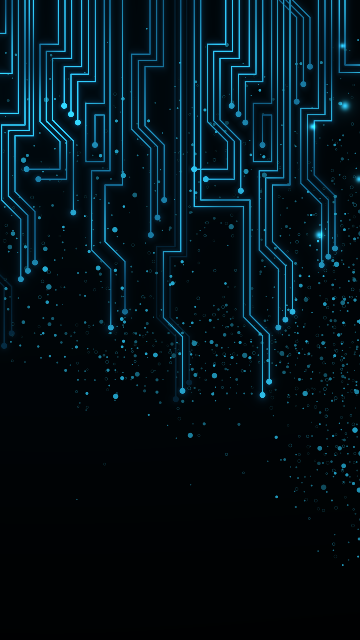
Write a Shadertoy shader that draws this background.

```glsl
// Glowing circuit traces hang from the top over a near-black field, ending in
// round pads, with a drift of sparks and rings below. Traces are distances to
// bent polylines, repeated in bundles; sparks are hashed grid cells.

const float GRID_HEIGHT = 768.0;   // layout units per canvas height
const float LINE_HALF = 0.9;
const float PAD_RADIUS = 3.7;
const float GLOW_REACH = 3.5;
const float GLOW_GAIN = 0.24;
const float TWIN_SHIFT = 201.0;    // distance between the twin bundles
const vec3 NIGHT = vec3(0.0, 0.012, 0.02);
const vec3 HAZE = vec3(0.0, 0.025, 0.04);
const vec3 TRACE_BLUE = vec3(0.07, 0.46, 0.70);
const vec3 TRACE_CYAN = vec3(0.18, 0.74, 0.90);
const vec3 SPARK = vec3(0.14, 0.68, 0.84);
// Flares: x, y (downwards), radius
const vec3 FLARES[5] = vec3[5](vec3(414, 127, 7), vec3(375, 152, 5),
    vec3(383, 282, 6), vec3(411, 55, 4), vec3(431, 215, 5));

float ink = 0.0;  // strongest trace light so far

float hash(vec2 p) {
    vec3 q = fract(p.xyx * 0.1031);
    q += dot(q, q.yzx + 33.33);
    return fract((q.x + q.y) * q.z);
}

float noise(vec2 p) {
    vec2 i = floor(p), f = fract(p);
    f = f * f * (3.0 - 2.0 * f);
    return mix(mix(hash(i), hash(i + vec2(1, 0)), f.x),
               mix(hash(i + vec2(0, 1)), hash(i + 1.0), f.x), f.y);
}

float fill(float d) {
    return 1.0 - smoothstep(-0.5, 0.5, d * iResolution.y / GRID_HEIGHT);
}

// Polyline with a pad on its last point
void wire(vec2 p, vec2 v[8], float strength) {
    float d = 1e4;
    for (int i = 0; i < 7; i++) {
        vec2 a = p - v[i], b = v[i + 1] - v[i];
        d = min(d, length(a - b * clamp(dot(a, b) / max(dot(b, b), 0.001), 0.0, 1.0)));
    }
    d = min(d - LINE_HALF, length(p - v[7]) - PAD_RADIUS);
    ink = max(ink, strength * max(fill(d), GLOW_GAIN * exp(-max(d, 0.0) / GLOW_REACH)));
}

// x: start, after turn, after bend, pad.  y: turn, bend, pad.
void trace(vec2 p, vec4 x, vec3 y, float strength) {
    vec2 pad = vec2(x.w, y.z);
    wire(p, vec2[8](vec2(x.x, -9), vec2(x.x, y.x), vec2(x.y, y.x), vec2(x.y, y.y),
        vec2(x.z, y.y + abs(x.z - x.y)), vec2(x.z, y.z), pad, pad), strength);
}

// Hooks, stubs, long drops and a folded box
void twinBundle(vec2 p, float twin) {
    for (float i = 0.0; i < 3.0; i++) {
        vec4 hook = vec4(70, 48, 72, 32) + i * vec4(8, 7.5, 8, 14);
        vec3 level = vec3(53, 146, 203) + i * vec3(8.5, -1, 12);
        if (i > 1.0) { hook.w = hook.z; level.z = 255.0 - 26.0 * twin; }
        trace(p, hook, level, 1.0);
        trace(p, vec4(98, 77, 77, 77) + 8.2 * i, vec3(80, 110, 127) + i * vec3(9, 0, 10), 1.0);
        if (i != 1.0 || twin > 0.0)
            trace(p, vec4(132, 110, 133, 133) + i * vec4(7.5, 8, 8.5, 8.5),
                vec3(205, 300, 393) + i * vec3(8.5, -5, -9.5), 0.9);
    }
    wire(p, vec2[8](vec2(125, -9), vec2(125, 124), vec2(103, 124), vec2(103, 194),
        vec2(125, 194), vec2(125, 138), vec2(114, 138), vec2(114, 174)), 0.85);
}

void circuit(vec2 p) {
    twinBundle(p, 0.0);
    twinBundle(p - vec2(TWIN_SHIFT, 0), 1.0);
    for (float i = 0.0; i < 3.0; i++) {
        // Left edge
        trace(p, vec4(30, 2, 25, 25) + i * vec4(5, 8, 8.5, 8.5), vec3(150, 240, 335) + i * vec3(6.5, -5, -10), 1.0);
        trace(p, vec4(7.0 + 7.5 * i, vec3(-20)), vec3(40.0 + 48.0 * i), 1.0);
        // Centre
        trace(p, vec4(180, 158, 181, 181) + 8.0 * i, vec3(65, 155, 282) + i * vec3(7.5, -2, -21), 0.75);
        trace(p, vec4(210, 188, 211, 211) + i * vec4(7, 8, 8, 8), vec3(296, 381, 479) + i * vec3(6, 0, -10), i == 1.0 ? 0.9 : 0.25);
        // Right side and upper right slants
        trace(p, vec4(382, 361, 386, 386) + 8.0 * i, vec3(130, 220, 318) + i * vec3(7.5, -5, -10), 0.85);
        trace(p, vec4(335, 335, 356, 356) + 8.0 * i, vec3(0, 0, 122) - i * vec3(0, 0, 21), 0.7);
        if (i > 1.0) continue;
        // Pairs: long middle drop, right corner, faint left edge
        trace(p, vec4(233, 292, 315, 315) + 8.0 * i, vec3(248, 380, 474) - i * vec3(8, 2, 16), 1.0);
        trace(p, vec4(407.0 + 7.0 * i, vec3(470)), vec3(87.0 - 9.0 * i), 1.0);
        trace(p, vec4(-9, -9, 5, 5) + i * vec4(0, 0, 9, 9), vec3(0, 330, 415) - i * vec3(0, 9, 15), 0.3);
    }
}

float density(vec2 p) {
    float band = 0.55 * exp(-pow((p.y - 420.0) / 60.0, 2.0)) * smoothstep(20.0, 150.0, p.x);
    float right = 0.6 * smoothstep(300.0, 420.0, p.x - 0.5 * max(p.y - 560.0, 0.0))
        * smoothstep(40.0, 330.0, p.y) * (1.0 - smoothstep(540.0, 720.0, p.y));
    float top = 0.17 * smoothstep(0.0, 180.0, p.y) * (1.0 - smoothstep(400.0, 500.0, p.y));
    return max(max(band, right), top);
}

// One particle per cell; radius is a share of the cell
float sparks(vec2 p, float cell, float radius, bool ring) {
    vec2 id = floor(p / cell), seed = id + cell * 7.0;
    vec2 home = (id + 0.25 + 0.5 * vec2(hash(seed), hash(seed + 41.0))) * cell;
    float d = length(p - home) - cell * radius * mix(0.5, 1.0, hash(seed + 83.0));
    if (ring) d = abs(d) - 0.35;
    return step(hash(seed + 127.0), 0.85 * density(home)) * mix(0.35, 1.0, hash(seed + 171.0)) * fill(d);
}

void mainImage(out vec4 fragColor, in vec2 fragCoord) {
    // Layout runs downwards from the upper left
    vec2 p = vec2(fragCoord.x, iResolution.y - fragCoord.y) * GRID_HEIGHT / iResolution.y;
    vec3 color = NIGHT * mix(1.0, 0.4, smoothstep(450.0, 768.0, p.y));
    color += HAZE * exp(-length((p - vec2(60, 130)) / vec2(260, 200)));
    // Traces with uneven light
    circuit(p);
    ink *= mix(0.6, 1.15, noise(p / vec2(45, 70)));
    color += mix(TRACE_BLUE, TRACE_CYAN, smoothstep(0.4, 1.0, ink)) * ink;
    // Sparks from large to fine, then rings
    float dust = max(sparks(p, 22.0, 0.15, false), sparks(p, 14.0, 0.14, false));
    dust = max(dust, 0.8 * sparks(p, 9.0, 0.13, false));
    dust = max(dust, 0.45 * sparks(p, 11.0, 0.17, true));
    color = max(color, SPARK * dust);
    for (int i = 0; i < 5; i++) {
        float r = length(p - FLARES[i].xy) / FLARES[i].z;
        color += TRACE_CYAN * (0.8 * exp(-r * r * 2.0) + 0.3 * exp(-r));
    }
    fragColor = vec4(min(color, 1.0), 1.0);
}
```
